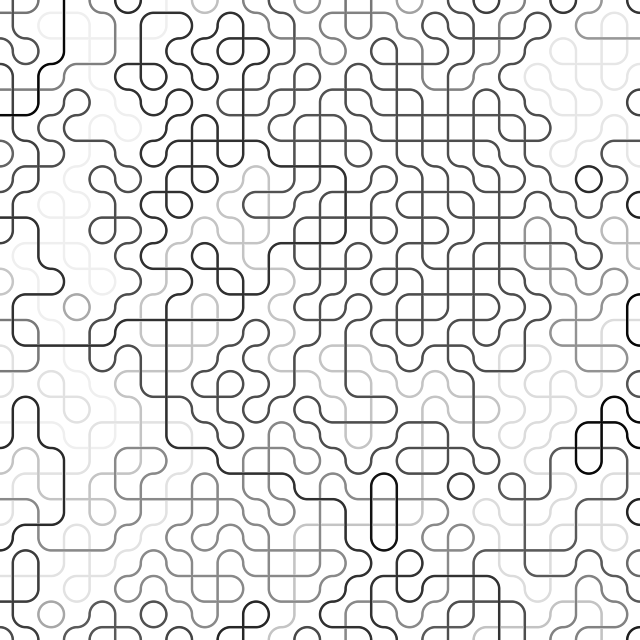
Reproduce this pattern procedurally as a three.js fragment shader.

```glsl
// Truchet maze of arcs and crossings, each connected curve in its own shade of grey.
#define TILES 25.0          // tiles across the canvas
#define LINE_WIDTH 0.098    // stroke width in tiles
#define SEED 17.0           // picks the arrangement
#define PALEST 0.95         // lightest curve
#define SHADE_BIAS 1.15     // above 1 favours dark curves
#define LONG_SHADE 0.35     // grey that very long curves lean to
#define MAX_STEPS 1300      // enough to follow any curve on the canvas

varying vec2 vUv;

float hash(vec2 p) {
  vec3 a = fract(p.xyx * 0.1031);
  a += dot(a, a.yzx + 33.33);
  return fract((a.x + a.y) * a.z);
}

// 0: arcs at lower left and upper right, 1: the mirrored arcs, 2: crossing
float tileKind(vec2 cell) {
  return floor(3.0 * hash(cell + SEED));
}

// Heading on leaving a tile that was entered with the given heading
vec2 turn(vec2 heading, float kind) {
  if (kind > 1.5) return heading;
  return kind < 0.5 ? -heading.yx : heading.yx;
}

// Follows the whole curve; its lowest edge number identifies it
float curveShade(vec2 startCell, vec2 startHeading) {
  vec2 cell = startCell;
  vec2 heading = startHeading;
  float id = 1.0e5;
  float curveLength = 0.0;
  bool reversed = false;

  for (int i = 0; i < MAX_STEPS; i++) {
    vec2 edge = 2.0 * cell + 1.0 + heading;
    id = min(id, edge.x + edge.y * (2.0 * TILES + 1.0));
    cell += heading;
    curveLength += 1.0;

    bool outside = any(lessThan(cell, vec2(0.0))) ||
                   any(greaterThan(cell, vec2(TILES - 0.5)));
    if (outside) {
      // Open curve: go back and follow the other end
      if (reversed) break;
      reversed = true;
      cell = startCell;
      heading = -turn(startHeading, tileKind(startCell));
    } else {
      heading = turn(heading, tileKind(cell));
      // Closed curve: back at the start
      if (distance(cell, startCell) + distance(heading, startHeading) < 0.5) break;
    }
  }

  float shade = PALEST * pow(hash(vec2(id, SEED)), SHADE_BIAS);
  return mix(shade, LONG_SHADE, 0.8 * smoothstep(60.0, 200.0, curveLength));
}

// White paper with one strand drawn on it
float strand(float dist, float blur, vec2 cell, vec2 heading) {
  float halfWidth = 0.5 * LINE_WIDTH;
  float ink = 1.0 - smoothstep(halfWidth - blur, halfWidth + blur, dist);
  if (ink <= 0.0) return 1.0;
  return mix(1.0, curveShade(cell, heading), ink);
}

void main() {
  vec2 p = vUv * TILES;
  float blur = 0.6 * fwidth(p.x);
  vec2 cell = floor(p);
  vec2 q = fract(p) - 0.5;
  float kind = tileKind(cell);
  float grey;

  if (kind > 1.5) {
    // Two straight strands, the darker one on top
    grey = min(strand(abs(q.y), blur, cell, vec2(1.0, 0.0)),
               strand(abs(q.x), blur, cell, vec2(0.0, 1.0)));
  } else {
    // Quarter circle around the nearer of two opposite corners
    float mirror = kind < 0.5 ? 1.0 : -1.0;
    float side = q.x + mirror * q.y < 0.0 ? -1.0 : 1.0;
    vec2 corner = 0.5 * side * vec2(1.0, mirror);
    float dist = abs(distance(q, corner) - 0.5);
    grey = strand(dist, blur, cell, vec2(side, 0.0));
  }

  gl_FragColor = vec4(vec3(grey), 1.0);
}
```
